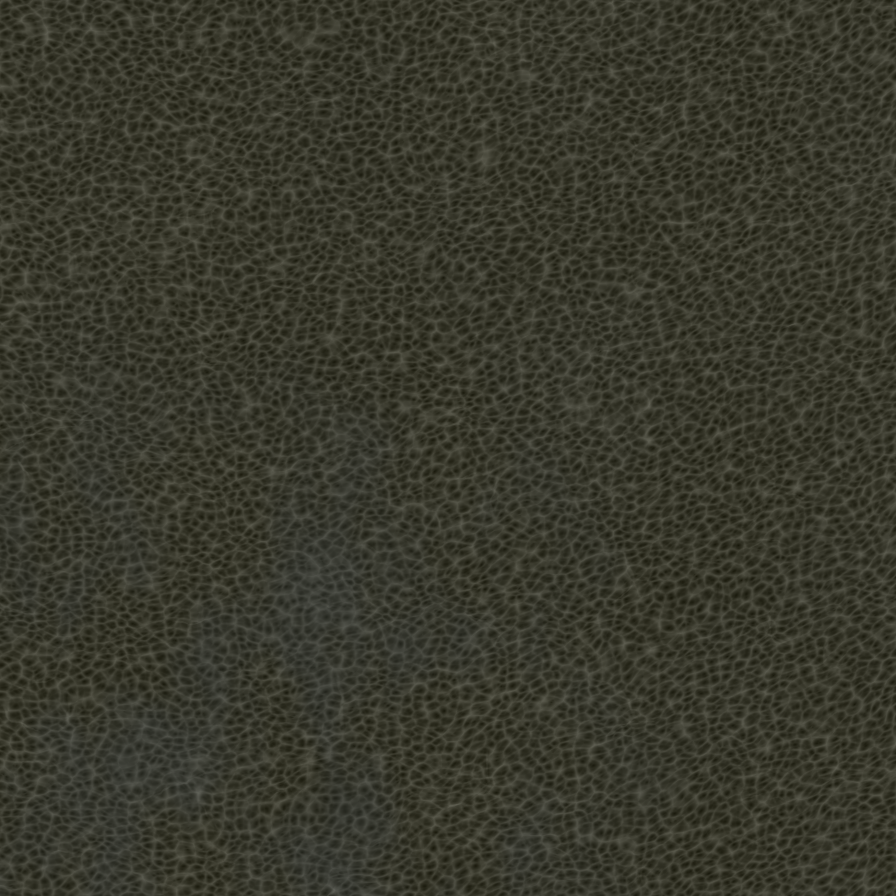
This texture is drawn by a WebGL 1 fragment shader. Its source:

```glsl
precision highp float;
// Dark olive leather: small soft pits between pale, mostly level ridges.
// Two stretched cellular layers make the grain, a large one the creases;
// layered sines bend the grain and spread cool, hazy worn patches.

uniform vec2 u_resolution;

const vec2 PIT_CELLS = vec2(76.0, 104.0);     // pits per canvas side
const vec2 FINE_CELLS = vec2(118.0, 172.0);   // finer grain per side
const vec2 CREASE_CELLS = vec2(13.0, 21.0);   // crease cells per side
const vec3 LEATHER = vec3(0.218, 0.217, 0.166);
const vec3 HAZE_TINT = vec3(-0.004, 0.004, 0.026);
const float CONTRAST = 0.042;
const float PIT_DEPTH = 3.2;
const float RIDGE_LIGHT = 1.2;
const float FINE_DEPTH = 2.3;
const float CREASE_LIGHT = 0.9;
const float GRAIN_TILT = 0.16;                // grain climbs towards the right

vec2 hash2(vec2 cell) {
  vec3 h = fract(cell.xyx * vec3(0.1031, 0.1030, 0.0973));
  h += dot(h, h.yzx + 33.33);
  return fract((h.xx + h.yz) * h.zy);
}

// Distances to the nearest and second nearest cell points
vec2 cellular(vec2 p) {
  vec2 cell = floor(p);
  vec2 local = fract(p);
  vec2 nearest = vec2(8.0);
  for (int y = -1; y <= 1; y++) {
    for (int x = -1; x <= 1; x++) {
      vec2 offset = vec2(float(x), float(y));
      float d = length(offset + hash2(cell + offset) - local);
      nearest.y = min(nearest.y, max(nearest.x, d));
      nearest.x = min(nearest.x, d);
    }
  }
  return nearest;
}

// Layered sines, roughly -1 to 1
float waves(vec2 p) {
  float sum = 0.0;
  float weight = 0.5;
  for (int i = 0; i < 4; i++) {
    sum += weight * sin(p.x + 1.7 * sin(p.y)) * cos(p.y + 1.3 * sin(p.x));
    p = mat2(1.5, 1.1, -1.1, 1.5) * p + 2.3;
    weight *= 0.6;
  }
  return sum;
}

// Tilts and ripples the rows of grain
vec2 bendGrain(vec2 p) {
  vec2 ripple = vec2(waves(p * 17.0), waves(p * 14.0 + 5.0));
  return p + ripple * vec2(0.006, 0.009) - vec2(0.0, GRAIN_TILT * p.x * p.x);
}

// Worn haze, strongest low and left of centre
float hazeAt(vec2 p) {
  float low = 1.0 - smoothstep(0.3, 0.72, p.y);
  float left = 1.0 - smoothstep(0.45, 0.85, p.x);
  float blotch = smoothstep(-0.35, 0.6, waves(p * vec2(11.0, 7.0) + 1.4));
  return blotch * (0.12 + 0.88 * low * left);
}

void main() {
  vec2 p = gl_FragCoord.xy / u_resolution;
  vec2 grain = bendGrain(p);
  float haze = hazeAt(p);

  // Pits are dark at cell centres, ridges pale along the borders
  vec2 pit = cellular(grain * PIT_CELLS + 9.0);
  float ridge = 1.0 - smoothstep(0.0, 0.5, pit.y - pit.x);
  float fine = cellular(grain * FINE_CELLS + 41.0).x;
  float tone = PIT_DEPTH * (pit.x - 0.45)
             + RIDGE_LIGHT * (ridge - 0.38)
             + FINE_DEPTH * (fine - 0.45);
  tone *= 1.0 - 0.25 * haze;

  // Broken long creases
  vec2 wander = 0.005 * vec2(waves(p * 60.0), waves(p * 55.0 + 3.0));
  vec2 fold = cellular((grain + wander) * CREASE_CELLS + 23.0);
  float crease = 1.0 - smoothstep(0.01, 0.07, fold.y - fold.x);
  tone += CREASE_LIGHT * crease * smoothstep(0.0, 0.5, waves(p * 19.0 + 8.0));

  // Broad uneven shading
  tone += 0.25 * waves(p * 8.0 + 4.0) + 0.25 * haze;

  vec3 color = LEATHER + CONTRAST * tone + HAZE_TINT * haze;
  gl_FragColor = vec4(clamp(color, 0.0, 1.0), 1.0);
}
```
